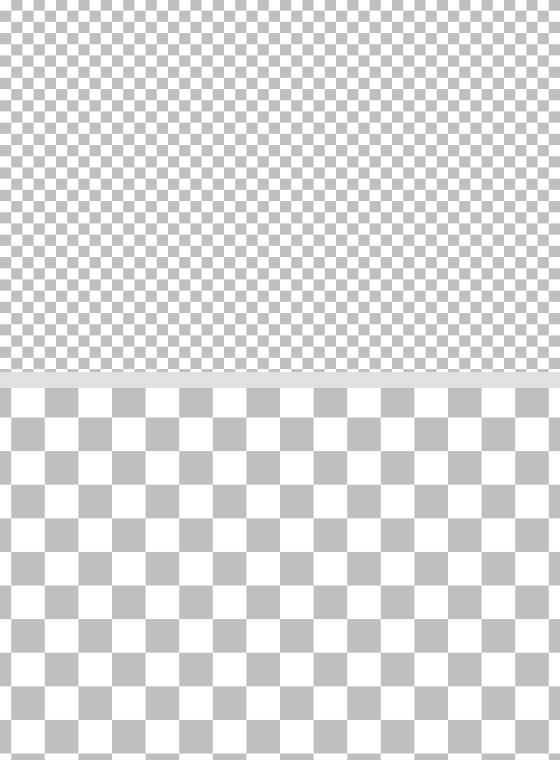
Top: the whole. Bottom: its middle third, enlarged.
Write a Shadertoy shader that draws this pattern.

```glsl
// A flat checkerboard of white and light grey squares, counted from the top left.
// Each axis is a square wave averaged over one pixel; the product of the two
// waves picks the colour, so edges stay smooth at any canvas size.

const float COLUMNS    = 50.0;       // squares across the canvas width
const float ROW_OFFSET = 0.05;       // part of a square cut off at the top
const float EDGE_WIDTH = 1.0;        // edge softness, in pixels
const vec3  WHITE      = vec3(1.0);
const vec3  GREY       = vec3(0.75);

// Integral of a square wave that is +1 on [0,1) and -1 on [1,2)
vec2 squareWaveIntegral(vec2 x) {
    return 1.0 - abs(mod(x, 2.0) - 1.0);
}

// Mean of the square wave over a window centred on x
vec2 smoothSquareWave(vec2 x, float window) {
    vec2 halfWindow = vec2(0.5 * window);
    return (squareWaveIntegral(x + halfWindow) - squareWaveIntegral(x - halfWindow)) / window;
}

void mainImage(out vec4 fragColor, in vec2 fragCoord) {
    // Position in squares, with y running down from the top edge
    float squaresPerPixel = COLUMNS / iResolution.x;
    vec2 fromTopLeft = vec2(fragCoord.x, iResolution.y - fragCoord.y);
    vec2 cell = fromTopLeft * squaresPerPixel + vec2(0.0, ROW_OFFSET);

    // The waves agree on white squares and differ on grey ones
    vec2 wave = smoothSquareWave(cell, EDGE_WIDTH * squaresPerPixel);
    float whiteness = 0.5 + 0.5 * wave.x * wave.y;

    fragColor = vec4(mix(GREY, WHITE, whiteness), 1.0);
}
```
